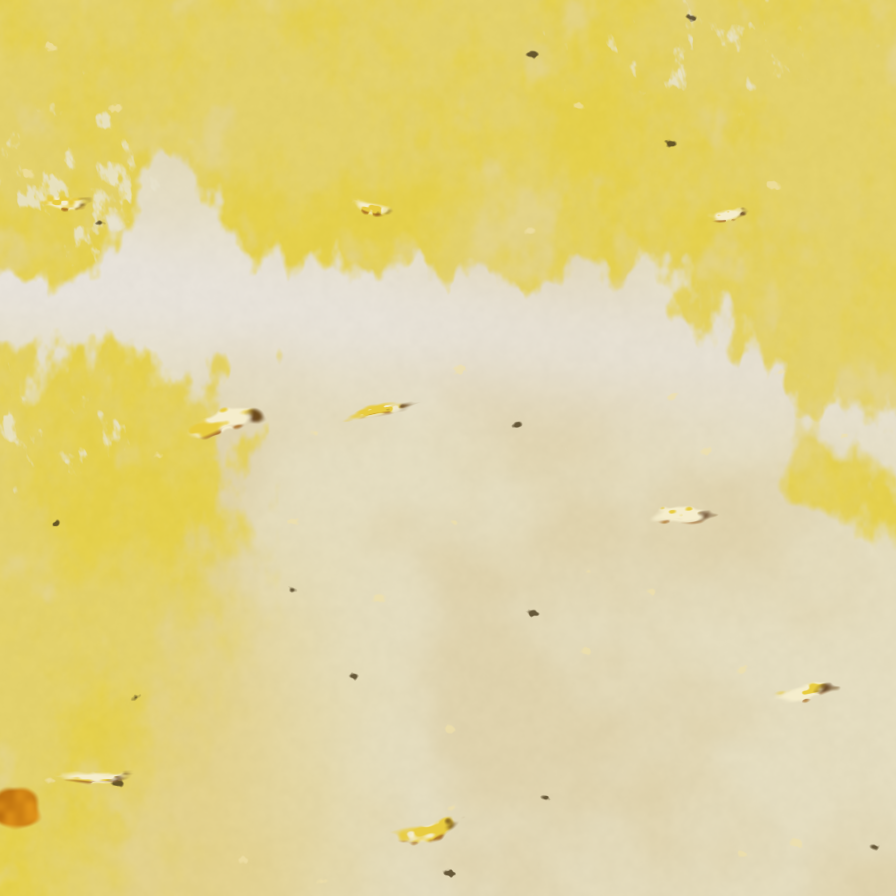
Write a WebGL 2 fragment shader that draws this texture.

```glsl
#version 300 es
precision highp float;
uniform vec2 u_resolution;
out vec4 fragColor;

float hash(vec2 p) {
  vec3 q = fract(vec3(p.xyx) * 0.1031);
  q += dot(q, q.yzx + 33.33);
  return fract((q.x + q.y) * q.z);
}

vec2 hash2(vec2 p) {
  return vec2(hash(p), hash(p + 41.7));
}

float noise(vec2 p) {
  vec2 i = floor(p), f = fract(p);
  f = f * f * (3.0 - 2.0 * f);
  return mix(mix(hash(i), hash(i + vec2(1, 0)), f.x),
             mix(hash(i + vec2(0, 1)), hash(i + vec2(1, 1)), f.x), f.y);
}

float fbm(vec2 p) {
  float sum = 0.0, amp = 0.5;
  for (int i = 0; i < 4; i++) {
    sum += amp * noise(p);
    p = mat2(1.7, 1.0, -1.0, 1.7) * p + 7.3;
    amp *= 0.5;
  }
  return sum / 0.9375;
}

float segmentDistance(vec2 p, vec2 a, vec2 b) {
  vec2 ab = b - a;
  return length(p - a - ab * clamp(dot(p - a, ab) / dot(ab, ab), 0.0, 1.0));
}

vec2 rotate(vec2 p, float angle) {
  float c = cos(angle), s = sin(angle);
  return vec2(c * p.x + s * p.y, c * p.y - s * p.x);
}

float bell(float x, float centre, float width) {
  float t = (x - centre) / width;
  return exp(-t * t);
}

// Yellow tree reflections: top canopy, left bank and a small right wedge
float reflectionMask(vec2 p) {
  float ragged = (fbm(p * vec2(32.0, 20.0)) - 0.5) * 0.11;
  ragged += (noise(p * vec2(90.0, 45.0)) - 0.5) * 0.022;
  float shore = 0.695 - 0.16 * smoothstep(0.70, 0.98, p.x)
              + 0.14 * bell(p.x, 0.19, 0.055) + 0.03 * bell(p.x, 0.29, 0.05);
  float canopy = p.y - shore + ragged;
  float bankSide = 0.13 + 0.14 * smoothstep(0.0, 0.5, p.y) - p.x;
  float bank = min(0.60 - 0.2 * max(p.x - 0.12, 0.0) - p.y, bankSide) + ragged * 1.2;
  float wedge = 0.03 - segmentDistance(p, vec2(0.91, 0.48), vec2(1.02, 0.42)) + ragged * 0.6;
  float soft = mix(0.11, 0.016, smoothstep(0.15, 0.52, p.y));
  float mask = smoothstep(-0.012, 0.014, max(canopy, wedge));
  return max(mask, smoothstep(-soft, soft, bank));
}

// Sky glints breaking through the foliage
float glintMask(vec2 p) {
  float leftArea = bell(p.x, 0.09, 0.10) * bell(p.y, 0.80, 0.11);
  float bankArea = bell(p.x, 0.05, 0.09) * bell(p.y, 0.53, 0.07);
  float rightArea = bell(p.x, 0.78, 0.20) * bell(p.y, 0.95, 0.08);
  float area = max(max(leftArea, bankArea), rightArea * 0.6);
  float grain = fbm(rotate(p, 0.3) * vec2(60.0, 34.0));
  return smoothstep(0.0, 0.16, grain - 0.88 + 0.38 * area);
}

vec3 skyColor(vec2 p) {
  float cloud = fbm(p * 5.0 + 3.0);
  vec3 color = mix(vec3(0.875, 0.825, 0.675), vec3(0.895, 0.865, 0.75),
                   smoothstep(0.34, 0.66, cloud));
  float warm = (1.0 - smoothstep(0.28, 0.56, p.x + 0.12 * cloud))
             * (1.0 - smoothstep(0.18, 0.50, p.y));
  color = mix(color, vec3(0.89, 0.82, 0.55), warm);
  float band = bell(p.y, 0.70 - 0.12 * p.x, 0.085) * (1.0 - 0.4 * p.x);
  return mix(color, vec3(0.905, 0.885, 0.85), clamp(band * 1.1, 0.0, 1.0));
}

vec3 foliageColor(vec2 p) {
  float tone = fbm(p * vec2(9.0, 7.0)) + 0.4 * (fbm(p * vec2(70.0, 45.0)) - 0.5);
  vec3 color = mix(vec3(0.895, 0.815, 0.295), vec3(0.89, 0.82, 0.42), smoothstep(0.22, 0.74, tone));
  float haze = smoothstep(0.58, 0.82, fbm(p * vec2(20.0, 14.0) + 5.0));
  return mix(color, vec3(0.89, 0.83, 0.58), haze * 0.7);
}

// Sparse irregular dots, one at most in each cell
float specks(vec2 p, float cells, float density, float radius, float seed) {
  vec2 id = floor(p * cells);
  vec2 centre = (id + 0.2 + 0.6 * hash2(id + seed)) / cells;
  float size = radius * (0.5 + hash(id + seed + 9.0));
  vec2 q = rotate(p - centre, hash(id + seed + 5.0) - 0.5) * vec2(0.75, 1.2);
  float d = length(q) + (noise(p * 280.0) - 0.5) * radius - size;
  return step(hash(id + seed + 17.0), density) * (1.0 - smoothstep(-0.0015, 0.002, d));
}

// Floating leaf: pale body, yellow patches and a dark ragged tip
vec3 addLeaf(vec3 base, vec2 p, vec2 centre, vec2 size, float angle, float seed) {
  vec2 q = rotate(p - centre, angle) / size;
  float mottling = noise(q * vec2(3.0, 1.5) + seed * 13.0);
  q.y += 0.35 * sin(q.x * 2.2 + seed);
  float d = (length(q) - 0.75 - 0.5 * mottling) * size.y;
  vec3 color = mix(vec3(0.96, 0.93, 0.80), vec3(0.91, 0.80, 0.25),
                   smoothstep(0.35, 0.7, mottling + 0.3 * sin(seed * 4.0)));
  float tip = smoothstep(0.55, 1.0, q.x - 0.25 * q.y + 0.6 * (mottling - 0.5));
  color = mix(color, vec3(0.34, 0.20, 0.08), tip * 0.85);
  float rim = smoothstep(0.45, 0.95, -q.y) * smoothstep(0.3, 0.6, mottling);
  color = mix(color, vec3(0.62, 0.37, 0.12), rim * 0.8);
  return mix(base, color, 1.0 - smoothstep(-0.002, 0.0025, d));
}

void main() {
  vec2 p = gl_FragCoord.xy / u_resolution;
  vec3 color = mix(skyColor(p), foliageColor(p), reflectionMask(p));
  color = mix(color, vec3(0.91, 0.89, 0.80), glintMask(p) * 0.85);
  color += (fbm(p * 110.0) - 0.5) * 0.02;

  // Floating debris
  color = mix(color, vec3(0.94, 0.88, 0.66), 0.7 * specks(p, 13.0, 0.16, 0.0034, 3.0));
  color = mix(color, vec3(0.28, 0.22, 0.10), 0.8 * specks(p, 11.0, 0.12, 0.003, 29.0));
  for (int i = 0; i < 9; i++) {
    vec2 cell = vec2(i % 3, i / 3);
    vec2 centre = (cell + 0.15 + 0.7 * hash2(cell + 61.0)) / 3.0;
    float span = mix(0.014, 0.038, hash(cell + 83.0));
    vec2 size = vec2(span, span * mix(0.16, 0.32, hash(cell + 97.0)));
    color = addLeaf(color, p, centre, size, 0.7 * (hash(cell + 19.0) - 0.4), float(i) + 1.0);
  }

  // Round orange leaf at the left border
  float disc = length((p - vec2(0.018, 0.10)) * vec2(0.9, 1.1)) + 0.008 * noise(p * 60.0);
  vec3 orange = mix(vec3(0.72, 0.42, 0.05), vec3(0.88, 0.58, 0.10), noise(p * 90.0));
  color = mix(color, orange, 1.0 - smoothstep(0.025, 0.032, disc));
  fragColor = vec4(clamp(color, 0.0, 1.0), 1.0);
}
```
